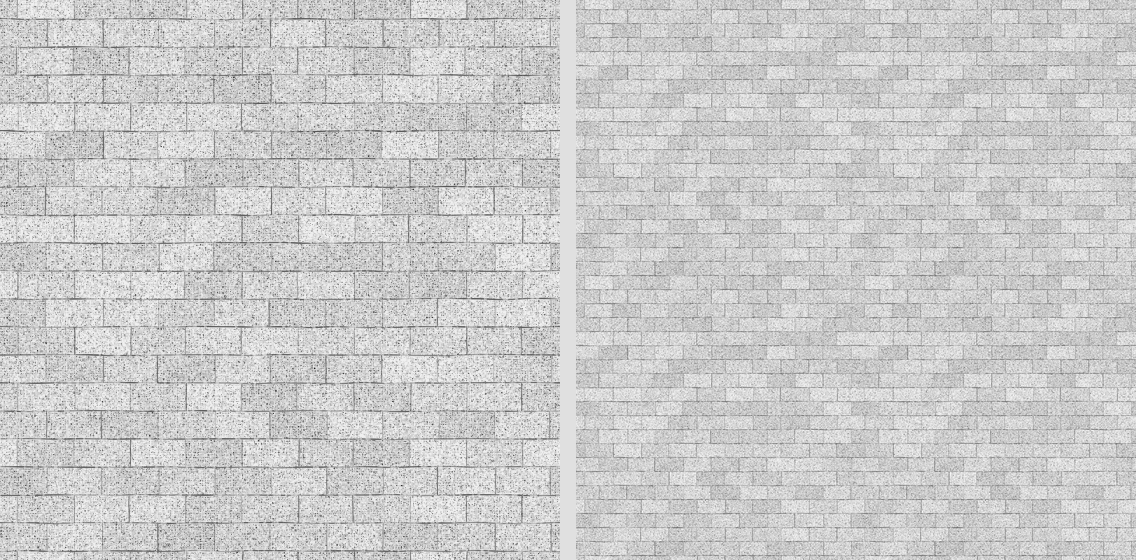
Left, the tile; right, the same tile 2 across and 2 down.
Reproduce this texture procedurally as a WebGL 2 fragment shader.

```glsl
#version 300 es
precision highp float;
// Seamless wall of pale speckled bricks in running bond with thin worn joints.

#define BRICKS vec2(10.0, 20.0)       // repeats across and down
#define ROW_SHIFT 0.32                // height of the first joint, in rows
#define BED_WIDTH 0.0025              // horizontal joint, in canvas units
#define HEAD_WIDTH 0.0021             // vertical joint, in canvas units
#define WOBBLE 0.045                  // joint displacement, in bricks
#define GRAIN 0.19                    // strength of the fine grain
#define SPECK_DEPTH 0.40              // darkness of the deepest specks
#define SPECK_CELLS 200.0             // coarse speck cells across the canvas
#define STONE_DARK vec3(0.825)
#define STONE_LIGHT vec3(0.905)
#define JOINT_COLOR vec3(0.33)
#define RIM_COLOR vec3(0.91)

uniform vec2 u_resolution;
out vec4 fragColor;

// Integer hash of a cell and a seed, from 0 to 1
float hash(vec2 cell, float seed) {
    uvec3 k = uvec3(ivec3(vec3(cell, seed)));
    uint h = k.x * 1597334677u ^ k.y * 3812015801u ^ k.z * 2798796415u;
    h = (h ^ (h >> 16)) * 2146121005u;
    h = (h ^ (h >> 15)) * 2221713035u;
    return float((h ^ (h >> 16)) >> 8) / 16777216.0;
}

// Value noise that wraps after the given number of cells
float noise(vec2 p, vec2 period, float seed) {
    vec2 cell = floor(p), f = p - cell;
    f = f * f * (3.0 - 2.0 * f);
    vec2 a = mod(cell, period), b = mod(cell + 1.0, period);
    return mix(mix(hash(a, seed), hash(vec2(b.x, a.y), seed), f.x),
               mix(hash(vec2(a.x, b.y), seed), hash(b, seed), f.x), f.y);
}

// Noise along one joint line, wrapping over the canvas
float lineNoise(float t, float cells, float line, float seed) {
    return noise(vec2(t * cells, line), vec2(cells, 64.0), seed);
}

// Antialiased coverage of a line of the given width
float stroke(float dist, float width, float px) {
    return 1.0 - smoothstep(-0.6 * px, 0.6 * px, dist - 0.5 * width);
}

// Round specks, one scattered inside each grid cell
float specks(vec2 uv, float cells, float density, float px, float seed) {
    vec2 p = uv * cells, cell = mod(floor(p), cells);
    float radius = mix(0.16, 0.34, hash(cell, seed));
    vec2 jitter = vec2(hash(cell, seed + 1.0), hash(cell, seed + 2.0));
    float dist = length(fract(p) - mix(vec2(radius), vec2(1.0 - radius), jitter));
    float depth = hash(cell, seed + 3.0);
    float present = step(hash(cell, seed + 4.0), density);
    return present * mix(0.2, 1.0, depth * depth) * stroke(dist, 2.0 * radius, px * cells);
}

void main() {
    vec2 uv = gl_FragCoord.xy / u_resolution;
    float px = 1.0 / min(u_resolution.x, u_resolution.y);

    // Rows, with slightly uneven bed joints
    float y = uv.y * BRICKS.y - ROW_SHIFT;
    float bed = round(y);
    float bedId = mod(bed, BRICKS.y);
    y -= (lineNoise(uv.x, 20.0, bedId, 1.0) - 0.5) * WOBBLE;
    float row = mod(floor(y), BRICKS.y);
    float bedDist = abs(y - bed) / BRICKS.y;

    // Bricks in the row, every other row moved by half a brick
    float x = uv.x * BRICKS.x - 0.32 - 0.51 * (1.0 - mod(row, 2.0));
    float head = round(x);
    vec2 headId = vec2(mod(head, BRICKS.x), row);
    x -= (hash(headId, 2.0) - 0.5) * WOBBLE;
    x -= (lineNoise(uv.y, 80.0, headId.x, 3.0) - 0.5) * 0.008;
    vec2 brick = vec2(mod(floor(x), BRICKS.x), row);
    float headDist = abs(x - head) / BRICKS.x;

    // Stone tone per brick, with soft mottling and fine grain
    float tone = hash(brick, 4.0);
    float mottle = noise(uv * 40.0, vec2(40.0), 5.0) - 0.5;
    vec3 color = mix(STONE_DARK, STONE_LIGHT, clamp(tone + 0.35 * mottle, 0.0, 1.0));
    color += GRAIN * (noise(uv * 420.0, vec2(420.0), 6.0) - 0.5);
    color = min(color, vec3(0.94));

    // Dark mineral specks in two sizes, denser on darker bricks
    for (int i = 0; i < 2; i++) {
        float cells = SPECK_CELLS * (1.0 + 0.6 * float(i));
        float density = mix(0.65, 0.45, tone);
        color -= SPECK_DEPTH * specks(uv, cells, density, px, 10.0 + 8.0 * float(i));
    }

    // Pale chipped rims beside the bed joints
    float chips = smoothstep(0.5, 0.75, lineNoise(uv.x, 150.0, bedId, 30.0));
    color = mix(color, RIM_COLOR, 0.6 * chips * stroke(bedDist, 2.2 * BED_WIDTH, px));

    // Worn, broken joint lines of varying strength
    float bedWear = 0.35 + 0.65 * lineNoise(uv.x, 30.0, bedId, 31.0);
    bedWear *= mix(0.4, 1.0, smoothstep(0.2, 0.5, lineNoise(uv.x, 180.0, bedId, 32.0)));
    float headWear = mix(0.3, 0.95, pow(hash(headId, 33.0), 1.7));
    headWear *= mix(0.65, 1.0, lineNoise(uv.y, 160.0, headId.x, 34.0));
    float joint = max(bedWear * stroke(bedDist, BED_WIDTH, px),
                      headWear * stroke(headDist, HEAD_WIDTH, px));
    color = mix(color, JOINT_COLOR, joint);

    fragColor = vec4(clamp(color, 0.0, 1.0), 1.0);
}
```
